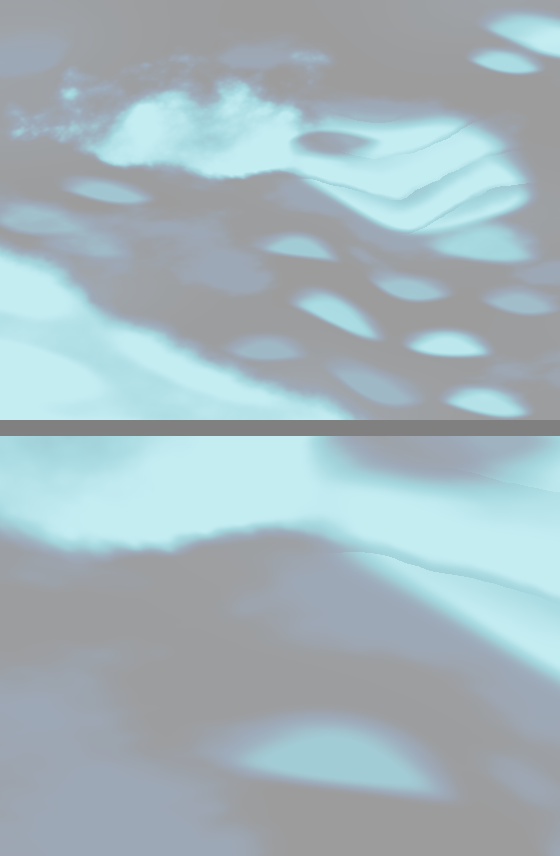
Top: the whole. Bottom: its middle third, enlarged.
A Shadertoy shader for this texture:

```glsl
// Soft pale aqua clouds with folded, sharp-bellied edges drifting over a flat grey sky.

vec2 hash2(vec2 p) {
    p = vec2(dot(p, vec2(127.1, 311.7)), dot(p, vec2(269.5, 183.3)));
    return fract(sin(p) * 43758.5);
}

// Smooth cellular noise: a sum of soft bumps around jittered points, mean near 0.5
float cells(vec2 p) {
    vec2 id = floor(p), f = fract(p);
    float sum = 0.0;
    for (int y = -1; y <= 1; y++)
    for (int x = -1; x <= 1; x++) {
        vec2 cell = vec2(x, y);
        vec2 d = cell + hash2(id + cell) - f;
        sum += exp(-6.0 * dot(d, d));
    }
    return sum;
}

float billow(vec2 p) {
    float sum = 0.0, amp = 0.5;
    for (int i = 0; i < 5; i++) {
        sum += amp * cells(p);
        p = mat2(1.6, 1.2, -1.2, 1.6) * p + 3.7;
        amp *= 0.5;
    }
    return sum;
}

// Layered sines bend space into slow, silky currents
vec2 flow(vec2 p) {
    for (float i = 1.0; i < 5.0; i++)
        p += 0.018 / i * sin(p.yx * vec2(9.0, 5.0) * i + vec2(1.3, 2.1) * i);
    return p;
}

// Unit blob with a crisp underside and a feathered top
float lens(vec2 q) {
    float belly = 1.0 - smoothstep(-0.5, 0.2, q.y);
    return 1.0 - smoothstep(mix(0.1, 0.6, belly), 1.0, length(q));
}

// Small flat clouds spread over a box
float lenses(vec2 p, vec2 corner, vec2 extent, float count, float phase) {
    float clear = 1.0;
    for (float i = 0.0; i < count; i++) {
        vec2 rnd = hash2(vec2(i, phase * 10.0));
        vec2 q = p - corner - extent * vec2(fract(i * 0.618 + phase), i / count);
        q.y += 0.16 * q.x;
        q /= mix(vec2(0.11, 0.035), vec2(0.18, 0.065), rnd.x);
        clear *= 1.0 - mix(0.4, 0.9, rnd.y) * lens(q);
    }
    return 1.0 - clear;
}

// Torn, mottled cloud bank with a hard lower rim
float wispyBank(vec2 p, float puff) {
    float rim = 0.59 + 0.09 * (1.0 - smoothstep(0.05, 0.32, p.x)) + 0.008 * sin(p.x * 23.0);
    float crown = 0.86 - 0.75 * (p.x - 0.47) * (p.x - 0.47);
    float body = smoothstep(rim - 0.008, rim + 0.03, p.y + 0.05 * (puff - 0.5));
    body *= 1.0 - smoothstep(crown - 0.17, crown + 0.03, p.y - 0.2 * (puff - 0.5));
    body *= smoothstep(0.0, 0.17, p.x + 0.15 * (puff - 0.5));
    body *= 1.0 - smoothstep(0.72, 0.95, p.x);
    return body * (0.45 + 0.55 * puff);
}

// Bright drapery: stacked folds, each sharp below and fading upward
float foldedCloud(vec2 p, float puff) {
    float body = smoothstep(0.0, 0.6, lens((p - vec2(0.98, 0.61)) / vec2(0.36, 0.17)));
    float s = (p.y - 0.17 * p.x + 0.022 * sin(p.x * 9.0) + 0.02 * puff) / 0.085;
    float f = fract(s);
    float fold = smoothstep(0.0, 0.2, f) * (1.0 - smoothstep(0.35, 1.0, f));
    float depth = 0.3 + 0.15 * sin(p.x * 11.0 + floor(s) * 2.4);
    return body * (1.0 - depth * (1.0 - fold));
}

// Broad luminous slope filling the lower left
float slopeCloud(vec2 p, float puff) {
    float edge = 0.39 - 0.42 * p.x + 0.05 * (1.0 - smoothstep(0.14, 0.26, p.x));
    float body = 1.0 - smoothstep(-0.09, 0.025, p.y - edge + 0.05 * (puff - 0.5));
    float streak = cells(vec2(p.x * 3.0, p.y * 9.0 + p.x * 2.0));
    return body * (0.78 + 0.22 * smoothstep(0.1, 0.6, streak) + 0.1 * (puff - 0.5));
}

void mainImage(out vec4 fragColor, in vec2 fragCoord) {
    vec2 p = fragCoord / iResolution.y;
    p.x *= 1.3333 * iResolution.y / iResolution.x;
    vec2 w = flow(p) - vec2(0.012, 0.01);
    float puff = billow(w * vec2(5.0, 6.5));

    // Cloud cover, screened together
    float clear = 1.0 - wispyBank(p, puff);
    clear *= 1.0 - foldedCloud(w, puff);
    clear *= 1.0 - slopeCloud(p, puff);
    clear *= 1.0 - lenses(w, vec2(0.62, 0.05), vec2(0.7, 0.43), 9.0, 0.77);
    clear *= 1.0 - lenses(w, vec2(1.12, 0.86), vec2(0.25, 0.12), 3.0, 0.3);
    clear *= 1.0 - 0.6 * lenses(w, vec2(0.0, 0.42), vec2(0.3, 0.18), 3.0, 0.55);
    float cover = 1.0 - clear;

    // Dark hill standing in front of the folds
    vec2 hill = w - vec2(0.81, 0.635);
    hill.y -= 0.25 * hill.x;
    cover *= 1.0 - 0.85 * lens(vec2(hill.x, -hill.y) / vec2(0.13, 0.045));

    // Thin lavender haze
    float haze = smoothstep(0.42, 0.85, billow(w * vec2(2.2, 5.0) + 8.0));
    cover += 0.25 * haze * (1.0 - cover) * (1.0 - smoothstep(0.85, 1.0, p.y));

    // Grey to lavender to aqua to pale
    vec3 grey = mix(vec3(0.61, 0.612, 0.615), vec3(0.62, 0.635, 0.65), cells(w * vec2(1.5, 4.0)));
    vec3 color = mix(grey, vec3(0.615, 0.66, 0.72), smoothstep(0.02, 0.3, cover));
    color = mix(color, vec3(0.64, 0.84, 0.87), smoothstep(0.22, 0.7, cover));
    color = mix(color, vec3(0.77, 0.93, 0.95), smoothstep(0.6, 0.98, cover));
    fragColor = vec4(color, 1.0);
}
```
